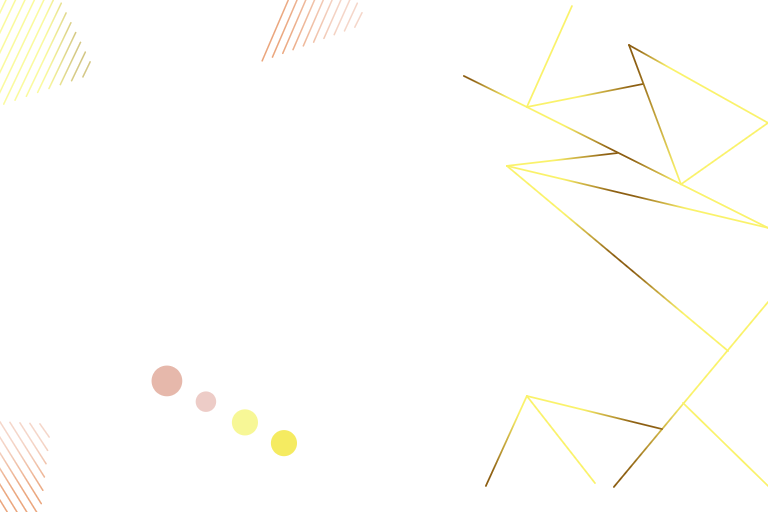
Give the GLSL for this background, as a Shadertoy shader.

```glsl
// White backdrop with a web of golden lines, three hatched corners and a row of dots.

const vec3 YELLOW = vec3(0.98, 0.95, 0.42);
const vec3 GOLD   = vec3(0.78, 0.66, 0.24);
const vec3 BROWN  = vec3(0.55, 0.37, 0.07);
const vec3 LEMON  = vec3(0.98, 0.98, 0.62);
const vec3 OLIVE  = vec3(0.83, 0.78, 0.52);
const vec3 ORANGE = vec3(0.92, 0.65, 0.49);
const vec3 BLUSH  = vec3(0.96, 0.84, 0.79);

const float LINE_RADIUS  = 0.0017;
const float HATCH_RADIUS = 0.0015;

// Position along segment ab, from 0 to 1
float along(vec2 p, vec2 a, vec2 b) {
    vec2 d = b - a;
    return clamp(dot(p - a, d) / dot(d, d), 0.0, 1.0);
}

// Smooth coverage of a shape with signed distance d
float coverage(float d) {
    return clamp(0.5 - d * iResolution.y, 0.0, 1.0);
}

float segment(vec2 p, vec2 a, vec2 b, float radius) {
    return coverage(distance(p, mix(a, b, along(p, a, b))) - radius);
}

// Yellow stroke that darkens to brown around the position "dark"
void goldLine(inout vec3 col, vec2 p, vec2 a, vec2 b, float dark, float spread) {
    float shade = 1.0 - clamp(abs(along(p, a, b) - dark) / spread, 0.0, 1.0);
    vec3 ink = mix(YELLOW, GOLD, smoothstep(0.0, 0.5, shade));
    ink = mix(ink, BROWN, smoothstep(0.4, 0.9, shade));
    col = mix(col, ink, segment(p, a, b, LINE_RADIUS));
}

void plainLine(inout vec3 col, vec2 p, vec2 a, vec2 b) {
    col = mix(col, YELLOW, segment(p, a, b, LINE_RADIUS));
}

// Row of strokes whose two ends advance by separate steps
float hatch(vec2 p, vec2 a, vec2 stepA, vec2 b, vec2 stepB, int count) {
    float ink = 0.0;
    for (int i = 0; i < count; i++) {
        float k = float(i);
        ink = max(ink, segment(p, a + k * stepA, b + k * stepB, HATCH_RADIUS));
    }
    return ink;
}

void drawHatches(inout vec3 col, vec2 p) {
    float topLeft = hatch(p, vec2(0.162, 0.850), vec2(-0.0221, -0.0076),
                             vec2(0.176, 0.879), vec2(-0.0094, 0.0191), 13);
    col = mix(col, mix(LEMON, OLIVE, smoothstep(0.08, 0.16, p.x)), topLeft);

    float topMiddle = hatch(p, vec2(0.693, 0.947), vec2(-0.0201, -0.0073),
                               vec2(0.707, 0.975), vec2(-0.0092, 0.0186), 10);
    col = mix(col, mix(ORANGE, BLUSH, smoothstep(0.53, 0.68, p.x)), topMiddle);

    float bottomLeft = hatch(p, vec2(0.078, 0.172), vec2(-0.0195, 0.001),
                                vec2(0.096, 0.1465), vec2(-0.0031, -0.026), 11);
    col = mix(col, mix(ORANGE, BLUSH, smoothstep(0.02, 0.15, p.y)), bottomLeft);
}

void drawDots(inout vec3 col, vec2 p) {
    vec3 tints[4] = vec3[4](vec3(0.90, 0.72, 0.67), vec3(0.93, 0.80, 0.78),
                            vec3(0.97, 0.97, 0.59), vec3(0.96, 0.92, 0.38));
    float radii[4] = float[4](0.030, 0.020, 0.0255, 0.0255);
    for (int i = 0; i < 4; i++) {
        vec2 center = vec2(0.326, 0.256) + float(i) * vec2(0.0762, -0.0405);
        col = mix(col, tints[i], coverage(distance(p, center) - radii[i]));
    }
}

void drawWeb(inout vec3 col, vec2 p) {
    // Shared corners
    vec2 fork  = vec2(1.029, 0.791);
    vec2 peak  = vec2(1.2285, 0.912);
    vec2 base  = vec2(1.330, 0.640);
    vec2 side  = vec2(1.500, 0.760);
    vec2 fan   = vec2(0.990, 0.676);
    vec2 exitR = vec2(1.500, 0.555);
    vec2 tent  = vec2(1.029, 0.2266);

    // Upper fork and long diagonal
    plainLine(col, p, vec2(1.117, 0.988), fork);
    goldLine(col, p, fork, vec2(1.256, 0.836), 1.0, 0.6);
    goldLine(col, p, vec2(0.906, 0.8516), fork, 0.0, 0.75);
    goldLine(col, p, fork, exitR, 0.39, 0.25);

    // Triangle at the right edge
    plainLine(col, p, side, base);
    goldLine(col, p, peak, side, 0.0, 0.3);
    goldLine(col, p, peak, base, 0.0, 1.0);

    // Fan in the middle
    goldLine(col, p, fan, vec2(1.205, 0.701), 1.0, 0.6);
    goldLine(col, p, fan, exitR, 0.45, 0.25);
    goldLine(col, p, fan, vec2(1.422, 0.3145), 0.53, 0.28);

    // Lower right branch
    goldLine(col, p, vec2(1.500, 0.410), vec2(1.199, 0.049), 1.0, 0.5);
    plainLine(col, p, vec2(1.334, 0.213), vec2(1.500, 0.051));

    // Lower tent
    goldLine(col, p, tent, vec2(1.293, 0.162), 0.88, 0.5);
    goldLine(col, p, tent, vec2(0.949, 0.051), 1.0, 0.85);
    plainLine(col, p, tent, vec2(1.162, 0.0566));
}

void mainImage(out vec4 fragColor, in vec2 fragCoord) {
    vec2 p = fragCoord / iResolution.xy * vec2(1.5, 1.0);
    vec3 col = vec3(1.0);
    drawHatches(col, p);
    drawDots(col, p);
    drawWeb(col, p);
    fragColor = vec4(col, 1.0);
}
```
